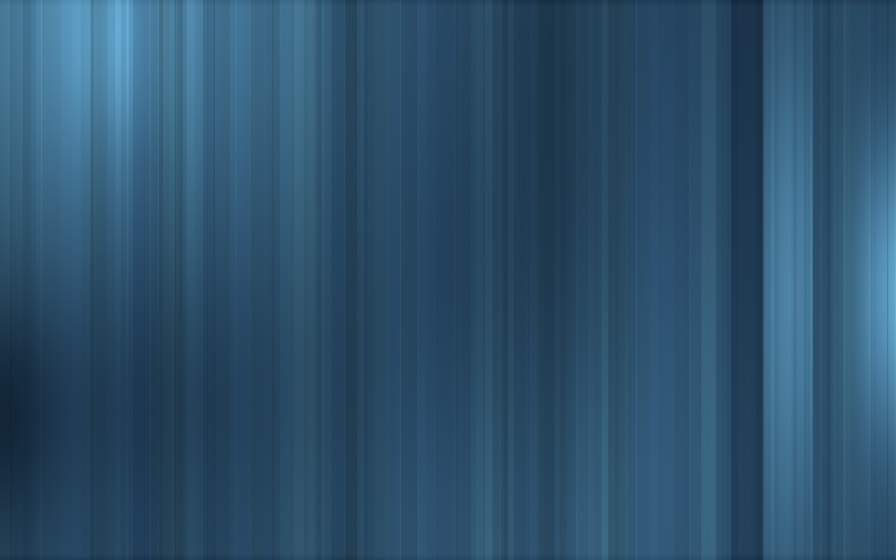
Give the GLSL for this background, as a Shadertoy shader.

```glsl
// Blue backdrop of vertical light strips: a few broad soft glows set the light,
// and layers of irregular hard-edged bars, made from jittered cells, scale it.
// Fine bars, hairlines and a slight teal-to-blue drift add detail.

const vec3 SHADOW = vec3(0.065, 0.140, 0.220);
const vec3 GLOW = vec3(0.405, 0.680, 0.835);
const vec3 TEAL_SHIFT = vec3(0.006, 0.006, -0.012);
const float BASE_LIGHT = 0.245;
const float WIDE_COUNT = 27.0;
const float MID_COUNT = 58.0;
const float FINE_COUNT = 125.0;
const float WIDE_CONTRAST = 0.14;
const float MID_CONTRAST = 0.16;
const float FINE_CONTRAST = 0.18;
const float JITTER = 0.9;
const float FOLD = 0.35;            // slope of tone across one bar
const float HAIR_WIDTH = 0.0011;
const float HAIR_LIGHT = 0.11;
const float RIM = 0.012;            // dark rim at top and bottom

float hash(float n, float seed) {
    return fract(sin(n * 127.1 + seed * 311.7) * 43758.5453);
}

float barEdge(float id, float seed) {
    return id + JITTER * (hash(id, seed) - 0.5);
}

float softStep(float edge, float x, float soft) {
    return smoothstep(-soft, soft, x - edge);
}

// x: tone from -1 to 1, y: second random value from 0 to 1
vec2 bars(float x, float count, float seed) {
    float p = x * count;
    float soft = 0.6 * count / iResolution.x;
    vec2 sum = vec2(0.0);
    for (int i = -1; i <= 1; i++) {
        float id = floor(p) + float(i);
        float left = barEdge(id, seed);
        float right = barEdge(id + 1.0, seed);
        float cover = softStep(left, p, soft) - softStep(right, p, soft);
        float pick = hash(id, seed + 2.0);
        float tone = 2.0 * hash(id, seed + 1.0) - 1.0;
        tone += FOLD * (pick - 0.5) * (p - left - 0.5);
        sum += cover * vec2(tone, pick);
    }
    return sum;
}

// Thin lines on some bar edges, light or dark
float hairlines(float x, float count, float seed) {
    float id = floor(x * count + 0.5);
    float away = abs(x - barEdge(id, seed) / count);
    float width = max(HAIR_WIDTH, 0.8 / iResolution.x);
    float strength = 2.0 * hash(id, seed + 3.0) - 0.9;
    return strength * (1.0 - smoothstep(0.0, width, away));
}

float blob(vec2 uv, vec2 center, vec2 size) {
    vec2 d = (uv - center) / size;
    return exp(-dot(d, d));
}

float panel(float x, float left, float right) {
    float soft = 0.8 / iResolution.x;
    return softStep(left, x, soft) - softStep(right, x, soft);
}

float lightField(vec2 uv) {
    float light = BASE_LIGHT;
    // Upper left glow
    light += 0.44 * blob(uv, vec2(0.12, 1.02), vec2(0.25, 0.43));
    light += 0.20 * blob(uv, vec2(0.13, 0.93), vec2(0.05, 0.18));
    // Right hand panel and edge glow
    light += 0.38 * panel(uv.x, 0.852, 0.907) * blob(uv, vec2(0.89, 0.50), vec2(0.05, 0.45));
    light += 0.08 * blob(uv, vec2(0.93, 0.45), vec2(0.08, 0.45));
    light += 0.68 * blob(uv, vec2(1.0, 0.48), vec2(0.042, 0.27));
    // Low, wide lift on the right half
    light += 0.14 * blob(uv, vec2(0.64, 0.0), vec2(0.27, 0.38));
    light += 0.11 * blob(uv, vec2(0.76, 0.40), vec2(0.07, 0.50));
    // Shadows
    light -= 0.20 * blob(uv, vec2(0.0, 0.26), vec2(0.06, 0.22));
    light -= 0.09 * blob(uv, vec2(0.15, 0.30), vec2(0.20, 0.20));
    light -= 0.08 * blob(uv, vec2(0.63, 0.85), vec2(0.06, 0.55));
    light -= 0.05 * blob(uv, vec2(0.51, 0.50), vec2(0.07, 0.40));
    light -= 0.14 * panel(uv.x, 0.816, 0.851);
    return light;
}

void mainImage(out vec4 fragColor, in vec2 fragCoord) {
    vec2 uv = fragCoord / iResolution.xy;

    // Bar layers; fine bars gather in patches
    vec2 wide = bars(uv.x, WIDE_COUNT, 3.0);
    vec2 mid = bars(uv.x, MID_COUNT, 11.0);
    vec2 fine = bars(uv.x, FINE_COUNT, 23.0);
    float patches = smoothstep(0.2, 0.6, wide.y);
    float tone = WIDE_CONTRAST * wide.x
               + MID_CONTRAST * mid.x * mix(0.5, 1.0, patches)
               + FINE_CONTRAST * fine.x * patches;

    // Light scaled by the bars
    float light = lightField(uv) * (1.0 + tone);
    light += HAIR_LIGHT * hairlines(uv.x, MID_COUNT, 11.0) * (0.4 + light);
    light -= 0.07 * (1.0 - smoothstep(0.0, RIM, min(uv.y, 1.0 - uv.y)));

    vec3 color = mix(SHADOW, GLOW, clamp(light, -0.1, 1.05));
    color += TEAL_SHIFT * (wide.y + mid.y - 1.0);
    fragColor = vec4(color, 1.0);
}
```
